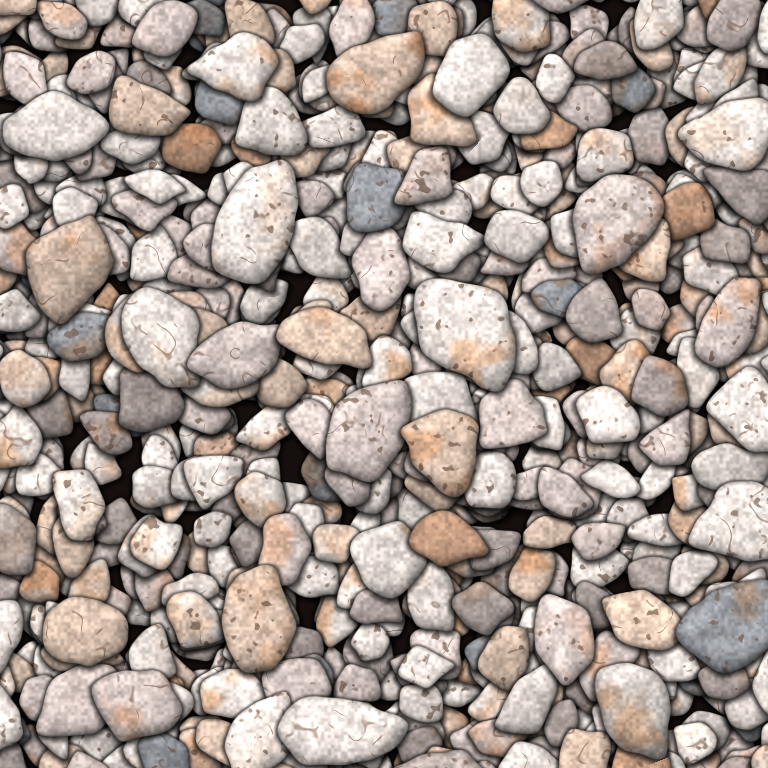
Reproduce this texture procedurally as a Shadertoy shader.

```glsl
const int LAYERS = 6;
const int FACETS = 6;
const float CELLS[LAYERS] = float[](13.0, 14.5, 14.0, 13.0, 10.5, 8.0);
const float DENSITY[LAYERS] = float[](1.0, 1.0, 0.85, 0.66, 0.5, 0.34);
const vec3 PALETTE[6] = vec3[](
    vec3(0.95, 0.91, 0.885), vec3(0.87, 0.81, 0.79), vec3(0.89, 0.79, 0.715),
    vec3(0.71, 0.66, 0.64), vec3(0.58, 0.59, 0.61), vec3(0.80, 0.64, 0.53));
const float SHARE_END[5] = float[](0.46, 0.69, 0.83, 0.91, 0.97);
const vec3 GAP_COLOR = vec3(0.09, 0.06, 0.05);
const vec3 STAIN_COLOR = vec3(0.97, 0.82, 0.69);
const vec3 CRACK_COLOR = vec3(0.42, 0.32, 0.26);
const vec3 LIGHT = vec3(-0.28, 0.55, 0.80);
const float SHADOW_WIDTH = 0.0085;
const float SHADOW_FLOOR = 0.13;
const float EDGE_SOFTNESS = 0.0011;
const float WOBBLE = 0.008;
const float GRAIN = 0.27;

float hash(vec2 p) {
    vec3 q = fract(p.xyx * 0.1031);
    q += dot(q, q.yzx + 33.33);
    return fract((q.x + q.y) * q.z);
}

vec4 hash4(vec2 p) {
    vec4 q = fract(p.xyxy * vec4(0.1031, 0.1030, 0.0973, 0.1099));
    q += dot(q, q.wzxy + 33.33);
    return fract((q.xxyz + q.yzzw) * q.zywx);
}

float noise(vec2 p) {
    vec2 i = floor(p), f = fract(p);
    f = f * f * (3.0 - 2.0 * f);
    return mix(mix(hash(i), hash(i + vec2(1, 0)), f.x),
               mix(hash(i + vec2(0, 1)), hash(i + vec2(1, 1)), f.x), f.y);
}

float fbm(vec2 p) {
    mat2 turn = mat2(1.6, 1.2, -1.2, 1.6);
    return 0.65 * noise(p) + 0.35 * noise(turn * p + 17.3);
}

// Rounded convex stone: x is 1 at the rim, yz is the gradient.
vec3 stoneField(vec2 p, vec2 id, float radius, float aspect, float angle) {
    float c = cos(angle), s = sin(angle);
    mat2 turn = mat2(c, s, -s, c);
    float total = 1e-6;
    vec2 slope = vec2(0.0);
    for (int k = 0; k < FACETS; k++) {
        vec4 r = hash4(id + float(k) * 7.31 + 3.7);
        float a = (float(k) + 0.75 * (r.x - 0.5)) * 6.28319 / float(FACETS);
        vec2 n = vec2(cos(a) / aspect, sin(a) * aspect);
        n = turn * n / (radius * mix(0.78, 1.16, r.y));
        float m = max(dot(p, n), 0.0);
        float cube = m * m * m;
        total += cube * cube * m;
        slope += cube * cube * n;
    }
    float f = pow(total, 1.0 / 7.0);
    return vec3(f, slope * f / total);
}

vec3 stoneColor(vec2 uv, vec2 id) {
    vec4 r = hash4(id + 71.3);
    int kind = 0;
    for (int k = 0; k < 5; k++) kind += int(step(SHARE_END[k], r.x));
    vec3 color = PALETTE[kind] * mix(0.94, 1.05, r.y);

    // Stains, mottling and grain
    vec2 p = uv + r.zw * 9.0;
    float mottle = fbm(p * 60.0) - 0.5;
    float stain = smoothstep(0.46, 0.75, fbm(p * 24.0 + 5.0));
    color *= mix(vec3(1.0), STAIN_COLOR, stain * 0.9 * smoothstep(0.3, 1.0, r.z));
    color *= 1.0 + 0.28 * mottle + GRAIN * (noise(p * 230.0) - 0.5);

    // Fine cracks and pits on some stones
    float crack = 1.0 - smoothstep(0.0, 0.03, abs(fbm(p * 28.0 + 30.0) - 0.5));
    crack *= smoothstep(0.0, 0.15, mottle) * step(0.45, r.w);
    float pit = smoothstep(0.72, 0.84, fbm(p * 95.0 + 9.0)) * step(0.5, r.y);
    return mix(color, CRACK_COLOR, max(crack * 0.55, pit * 0.65));
}

float stoneLight(vec3 field, vec2 id) {
    vec2 outward = field.yz / max(length(field.yz), 1e-4);
    vec2 tilt = (hash4(id + 19.1).xy - 0.5) * 0.4;
    float f = min(field.x, 1.0);
    vec3 normal = normalize(vec3(outward * pow(f, 4.0) * 1.15 + tilt, 1.0));
    float diffuse = max(dot(normal, normalize(LIGHT)), 0.0);
    return (0.46 + 0.69 * diffuse) * (1.0 - 0.3 * pow(f, 14.0));
}

void mainImage(out vec4 fragColor, in vec2 fragCoord) {
    vec2 uv = fragCoord / iResolution.y;
    float edge = max(EDGE_SOFTNESS, 0.6 / iResolution.y);
    vec2 warp = vec2(noise(uv * 38.0), noise(uv * 38.0 + 50.0)) - 0.5;
    vec3 color = vec3(0.0);
    float visible = 1.0;

    // Walk from the top layer down until nothing below shows
    for (int layer = LAYERS - 1; layer >= 0 && visible > 0.02; layer--) {
        float cells = CELLS[layer];
        float depth = float(layer) / float(LAYERS - 1);
        vec2 p = (uv + warp * WOBBLE) * cells + float(layer) * vec2(31.37, 47.61) + 10.0;
        for (int n = 0; n < 9 && visible > 0.02; n++) {
            vec2 id = floor(p) + vec2(1 - n % 3, 1 - n / 3);
            if (hash(id + 5.5) > DENSITY[layer]) continue;
            vec4 r = hash4(id);
            vec2 local = p - id - mix(vec2(0.22), vec2(0.78), r.xy);
            float radius = mix(0.36, 0.5, r.z);
            float aspect = mix(1.0, 1.28, hash(id + 13.7));
            float reach = radius * aspect * 1.3 + 0.1;
            if (dot(local, local) > reach * reach) continue;
            vec3 field = stoneField(local, id, radius, aspect, r.w * 6.28319);
            float steepness = max(length(field.yz), 0.5);
            float dist = (field.x - 1.0) / (steepness * cells);

            float cover = 1.0 - smoothstep(-edge, edge, dist);
            if (cover > 0.0) {
                vec3 stone = stoneColor(uv, id) * stoneLight(field, id);
                color += visible * cover * stone * mix(0.9, 1.0, depth);
            }

            // Contact shadow, longer below the stone
            float below = 1.0 - 0.4 * field.z / steepness;
            float open = smoothstep(-0.003, SHADOW_WIDTH * below, dist);
            visible *= (1.0 - cover) * mix(SHADOW_FLOOR, 1.0, open);
        }
    }
    color += visible * GAP_COLOR;
    fragColor = vec4(clamp(color, 0.0, 1.0), 1.0);
}
```
